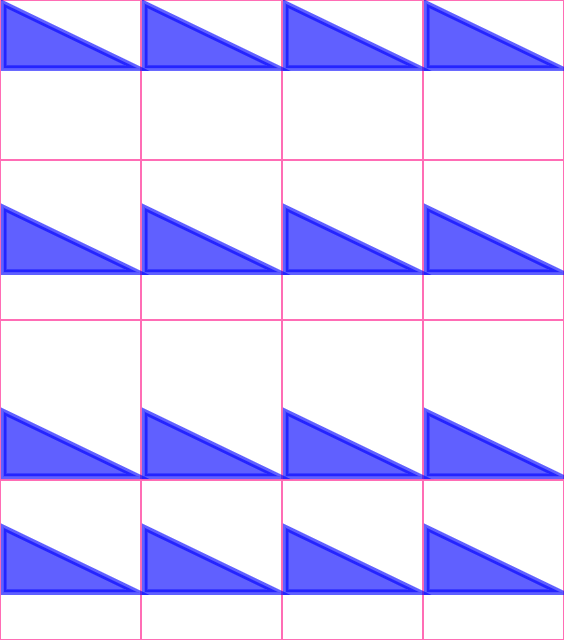
Reproduce this pattern procedurally as a Shadertoy shader.

```glsl
// Translucent blue right triangles on a white 4 x 4 grid ruled in pink.
// Each is a max of half-planes, filled then stroked with mitred corners, so
// overlaps darken; rows slide the triangle between cell top, middle and bottom.

const vec2  GRID         = vec2(4.0, 4.0);      // cells across and down
const vec2  CELL         = vec2(113.0, 128.0);  // cell size in design units
const vec2  LEGS         = vec2(107.0, 51.5);   // triangle base and height
const float MARGIN       = 3.0;                 // gap from cell side to triangle
const float STROKE_WIDTH = 4.5;
const float RULE_WIDTH   = 1.55;
const float INK_ALPHA    = 0.625;
const vec3  PAPER        = vec3(1.0);
const vec3  INK          = vec3(0.0, 0.0, 1.0);
const vec3  RULE         = vec3(1.0, 0.41, 0.70);
const float HALF_PI      = 1.5707963;

// Coverage of the region where the signed distance is negative
float coverage(float dist, float pixel) {
    return clamp(0.5 - dist / pixel, 0.0, 1.0);
}

// Right triangle with its square corner at the origin; offsets stay mitred
float triangleDistance(vec2 p) {
    float slanted = dot(p - vec2(LEGS.x, 0.0), normalize(LEGS.yx));
    return max(max(-p.x, -p.y), slanted);
}

// Height of the triangle's base above the bottom of its cell
float baseHeight(float row) {
    float travel = 0.5 * (CELL.y - LEGS.y) - MARGIN;
    return MARGIN + travel * (1.0 - sin(row * HALF_PI));
}

void mainImage(out vec4 fragColor, in vec2 fragCoord) {
    vec2 p = fragCoord / iResolution.xy * GRID * CELL;
    float pixel = GRID.y * CELL.y / iResolution.y;
    vec2 cell = floor(p / CELL);
    vec2 local = p - cell * CELL;

    // Grid rules, centred on the cell borders
    vec2 border = min(local, CELL - local);
    float ruleDist = min(border.x, border.y) - 0.5 * RULE_WIDTH;
    vec3 color = mix(PAPER, RULE, coverage(ruleDist, pixel));

    // The left neighbour's sharp tip reaches into this cell, so paint it first
    for (int i = -1; i <= 0; i++) {
        float column = cell.x + float(i);
        if (column < 0.0) continue;
        vec2 corner = vec2(float(i) * CELL.x + MARGIN, baseHeight(cell.y));
        float dist = triangleDistance(local - corner);
        float strokeDist = abs(dist) - 0.5 * STROKE_WIDTH;
        color = mix(color, INK, INK_ALPHA * coverage(dist, pixel));
        color = mix(color, INK, INK_ALPHA * coverage(strokeDist, pixel));
    }

    fragColor = vec4(color, 1.0);
}
```
